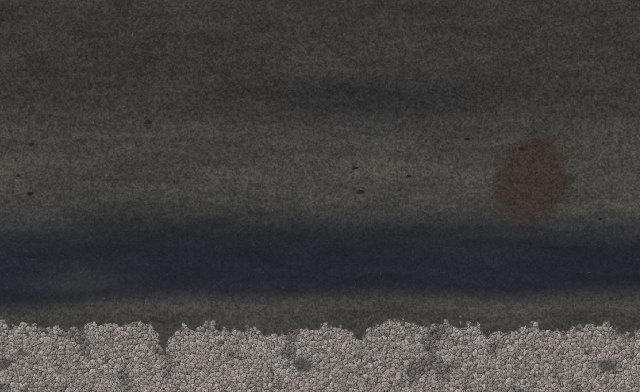
Write a WebGL 1 fragment shader that draws this texture.

```glsl
precision highp float;
// Weathered asphalt seen from above, with a ragged verge of pale gravel along the bottom.
// The road is a stack of soft tone bands with streaks, grain, pits and one rusty stain;
// the gravel is two layers of cellular stones lit from the upper left.
uniform vec2 u_resolution;

const vec3 ASPHALT_BROWN = vec3(0.225, 0.217, 0.207);
const vec3 ASPHALT_OLIVE = vec3(0.268, 0.266, 0.248);
const vec3 ASPHALT_BLUE = vec3(0.148, 0.152, 0.178);
const vec3 RUST = vec3(0.225, 0.180, 0.165);
const vec3 STONE = vec3(0.585, 0.555, 0.535);
const vec3 SOIL = vec3(0.275, 0.265, 0.255);
const vec2 LIGHT = vec2(-0.6, 0.8);
const vec2 STAIN_CENTER = vec2(1.357, 0.540);
const vec2 STAIN_RADIUS = vec2(0.102, 0.122);
const float VERGE_HEIGHT = 0.167;
const float POCKET_PERIOD = 0.772;
const float GRAIN = 0.17;
const float STONE_SCALE = 82.0;

float hash(vec2 p) {
  vec3 q = fract(vec3(p.xyx) * 0.1031);
  q += dot(q, q.yzx + 33.33);
  return fract((q.x + q.y) * q.z);
}

vec2 hash2(vec2 p) {
  return vec2(hash(p), hash(p + vec2(47.3, 19.7)));
}

float noise(vec2 p) {
  vec2 i = floor(p), f = fract(p);
  f = f * f * (3.0 - 2.0 * f);
  return mix(mix(hash(i), hash(i + vec2(1.0, 0.0)), f.x),
             mix(hash(i + vec2(0.0, 1.0)), hash(i + 1.0), f.x), f.y);
}

float fbm(vec2 p) {
  float sum = 0.0, gain = 0.533;
  for (int i = 0; i < 4; i++) {
    sum += gain * noise(p);
    p = p * 2.03 + 17.1;
    gain *= 0.5;
  }
  return sum;
}

float bump(float x, float center, float width) {
  float d = (x - center) / width;
  return exp(-d * d);
}

// x: brightness of the nearest stone, y: its random id
vec2 stones(vec2 p) {
  vec2 cell = floor(p), nearest = vec2(0.0);
  float first = 9.0, second = 9.0, id = 0.0;
  for (int j = -1; j <= 1; j++) {
    for (int i = -1; i <= 1; i++) {
      vec2 c = cell + vec2(float(i), float(j));
      vec2 d = p - c - hash2(c);
      float len = length(d);
      if (len < first) {
        second = first;
        first = len;
        nearest = d;
        id = hash(c + 71.0);
      } else {
        second = min(second, len);
      }
    }
  }
  float body = smoothstep(0.0, 0.28, second - first);
  float shade = 0.80 + 0.32 * id + 0.42 * dot(nearest, LIGHT);
  return vec2(shade * mix(0.55, 1.0, body), id);
}

// Scattered dark pits, flattened along the road
float pits(vec2 p) {
  vec2 g = p * vec2(7.0, 15.0), c = floor(g);
  vec2 d = (g - c - 0.25 - 0.5 * hash2(c)) / vec2(7.0, 15.0);
  float size = mix(0.004, 0.012, hash(c + 5.0));
  d += 0.006 * (vec2(noise(p * 90.0), noise(p * 90.0 + 40.0)) - 0.5);
  float r = length(d * vec2(1.0, 2.0)) / size;
  return (1.0 - smoothstep(0.55, 1.2, r)) * step(0.66, hash(c + 11.0));
}

vec3 road(vec2 p) {
  float blotch = fbm(p * vec2(3.0, 7.0)) - 0.5;
  float streak = fbm(p * vec2(9.0, 55.0)) - 0.5;
  float y = p.y + 0.06 * blotch + 0.012 * streak;

  // Tone bands from top to bottom
  float olive = 1.0 - smoothstep(0.64, 0.77, y);
  vec3 col = mix(ASPHALT_BROWN, ASPHALT_OLIVE, olive);
  float shadow = bump(p.x, 0.95, 0.27) * bump(y, 0.745, 0.065);
  col = mix(col, ASPHALT_BLUE, 0.55 * shadow);
  float rise = smoothstep(0.22, 0.285, y + 0.03 * bump(p.x, 0.05, 0.2));
  float haze = rise * (1.0 - smoothstep(0.36, 0.51, y));
  float patchy = 1.0 - 0.3 * bump(p.x, 0.2, 0.12) * bump(y, 0.30, 0.03);
  col = mix(col, ASPHALT_BLUE, haze * patchy);
  col *= mix(1.0, 0.93, 1.0 - smoothstep(0.17, 0.25, y));
  col *= 1.0 + 0.22 * blotch + 0.24 * streak;

  // Rusty stain with a faint spur to the upper right
  vec2 s = (p - STAIN_CENTER) / STAIN_RADIUS;
  float ragged = 0.45 * (fbm(p * vec2(16.0, 26.0)) - 0.5);
  float stain = 1.0 - smoothstep(0.72, 1.12, length(s) + ragged);
  float spur = bump(p.x, 1.45, 0.06) * bump(p.y, 0.625, 0.025);
  col = mix(col, RUST, clamp(0.68 * stain + 0.3 * spur, 0.0, 1.0));

  // Pits, aggregate grain and rare bright chips
  float pitZone = smoothstep(0.40, 0.47, p.y) * (1.0 - 0.75 * smoothstep(0.66, 0.74, p.y));
  col = mix(col, ASPHALT_BLUE * 0.72, 0.75 * pits(p) * pitZone);
  float grain = noise(p * 290.0) + 0.7 * noise(p * 150.0 + 31.0) - 0.85;
  col *= 1.0 + 2.0 * GRAIN * grain * mix(1.0, 0.6, haze);
  float chip = smoothstep(0.93, 1.0, noise(p * 210.0 + 63.0));
  return col + 0.08 * chip;
}

void main() {
  vec2 p = gl_FragCoord.xy / u_resolution.y;
  vec2 warp = 0.35 * vec2(noise(p * 190.0), noise(p * 190.0 + 90.0));
  vec2 coarse = stones(p * STONE_SCALE + warp);
  vec2 fine = stones(p * STONE_SCALE * 1.9 + 23.0);

  // Gravel with darker dirt showing through
  float dirt = smoothstep(0.57, 0.74, fbm(p * 19.0 + 8.0));
  float light = mix(coarse.x, fine.x, 0.42) + 0.22 * (noise(p * 280.0) - 0.5);
  vec3 gravel = STONE * light * mix(1.0, 0.76, dirt);

  // Repeated hollows in the gravel
  float offset = mod(p.x - 0.391, POCKET_PERIOD) - 0.5 * POCKET_PERIOD;
  vec2 hollow = vec2(offset, p.y - 0.069) / vec2(0.026, 0.019);
  float pocket = 1.0 - smoothstep(0.6, 1.1, length(hollow) + 0.9 * (fbm(p * 40.0) - 0.5));
  gravel = mix(gravel, SOIL * (0.7 + 0.4 * fine.x), 0.8 * pocket);

  // Ragged verge: notches, tufts and single stones
  float edge = VERGE_HEIGHT + 0.055 * (fbm(vec2(p.x * 13.0, 3.0)) - 0.5);
  edge -= 0.055 * bump(p.x, 0.42, 0.024) + 0.035 * bump(p.x, 0.92, 0.035);
  edge -= 0.025 * bump(p.x, 1.235, 0.018);
  edge += 0.05 * (fbm(p * 36.0) - 0.5) + 0.014 * (coarse.y - 0.5);
  float verge = smoothstep(-0.004, 0.005, edge - p.y);

  gl_FragColor = vec4(clamp(mix(road(p), gravel, verge), 0.0, 1.0), 1.0);
}
```
